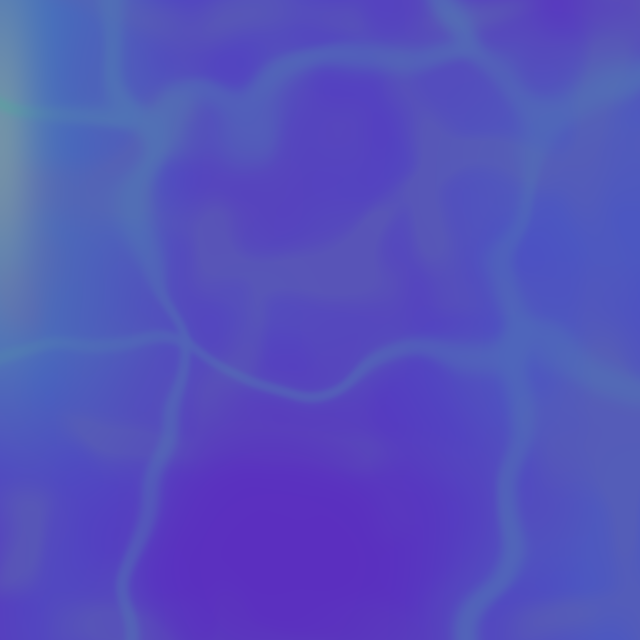
A three.js fragment shader for this texture:

```glsl
// Soft violet and blue liquid crossed by pale, caustic-like cell veins.
varying vec2 vUv;

const vec3 VIOLET = vec3(0.358, 0.180, 0.75);
const vec3 BLUE   = vec3(0.290, 0.335, 0.765);
const vec3 AZURE  = vec3(0.255, 0.470, 0.730);
const vec3 VEIL   = vec3(0.355, 0.380, 0.695);
const vec3 VEIN   = vec3(0.315, 0.480, 0.705);
const vec3 GLOW   = vec3(0.470, 0.590, 0.650);
const vec3 GLOW_VEIN = vec3(0.340, 0.650, 0.620);

const float CELL_SCALE = 2.0;     // main cells across the canvas
const vec2 CELL_SHIFT = vec2(4.54, 7.34);
const float CELL_JITTER = 0.58;
const float VEIL_SCALE = 3.1;     // faint background cells across the canvas
const float WARP = 0.10;          // bending of the veins
const float VEIN_THIN = 0.020;    // vein widths, in cells
const float VEIN_WIDE = 0.046;
const float VEIN_STRENGTH = 0.78;
const float VEIL_STRENGTH = 0.62;
const vec2 POOL_CENTER = vec2(0.42, 0.14);
const float POOL_RADIUS = 0.24;

float hash(vec2 p) {
  return fract(sin(dot(p, vec2(127.1, 311.7))) * 43758.5453);
}

vec2 hash2(vec2 p) {
  return vec2(hash(p), hash(p + 37.3));
}

float noise(vec2 p) {
  vec2 i = floor(p);
  vec2 f = fract(p);
  f = f * f * f * (f * (f * 6.0 - 15.0) + 10.0);
  float low = mix(hash(i), hash(i + vec2(1.0, 0.0)), f.x);
  float high = mix(hash(i + vec2(0.0, 1.0)), hash(i + 1.0), f.x);
  return mix(low, high, f.y);
}

float softNoise(vec2 p) {
  return 0.65 * noise(p) + 0.35 * noise(p * 2.1 + 9.7);
}

vec2 warp(vec2 p, float seed) {
  vec2 q = p * 4.2 + seed;
  return p + WARP * (vec2(softNoise(q), softNoise(q + 23.1)) - 0.5) * 2.0;
}

vec2 cellPoint(vec2 cell) {
  return cell + 0.5 + CELL_JITTER * (hash2(cell) - 0.5);
}

// Sum of soft lines along the Voronoi borders, so that junctions swell.
float cellVeins(vec2 p, float width) {
  vec2 home = floor(p);
  vec2 nearCell = home;
  float nearest = 100.0;
  for (int y = -1; y <= 1; y++) {
    for (int x = -1; x <= 1; x++) {
      vec2 cell = home + vec2(float(x), float(y));
      vec2 r = cellPoint(cell) - p;
      float d = dot(r, r);
      if (d < nearest) {
        nearest = d;
        nearCell = cell;
      }
    }
  }
  vec2 a = cellPoint(nearCell) - p;
  float sum = 0.0;
  for (int y = -2; y <= 2; y++) {
    for (int x = -2; x <= 2; x++) {
      if (x == 0 && y == 0) continue;
      vec2 b = cellPoint(nearCell + vec2(float(x), float(y))) - p;
      float border = dot(0.5 * (a + b), normalize(b - a)) / width;
      sum += exp(-border * border);
    }
  }
  return 1.0 - exp(-1.6 * sum);
}

void main() {
  vec2 uv = vUv;

  // Broad drift from violet to blue, with a deep pool near the bottom
  float pool = exp(-pow(length(uv - POOL_CENTER) / POOL_RADIUS, 4.0));
  float leftSide = smoothstep(0.34, 0.02, uv.x) * smoothstep(0.15, 0.55, uv.y);
  float rightSide = smoothstep(0.58, 0.92, uv.x) * smoothstep(1.0, 0.72, uv.y);
  float drift = softNoise(uv * 3.2 + 4.6);
  float blueness = 0.72 * drift + 0.5 * leftSide + 0.5 * rightSide;
  vec3 color = mix(VIOLET, BLUE, clamp(blueness, 0.0, 1.0) * (1.0 - 0.9 * pool));
  color = mix(color, AZURE, 0.75 * leftSide * smoothstep(0.1, 0.6, drift + 0.2));

  // Faint streaks and cloudy patches
  float streaks = cellVeins(warp(uv, 51.0) * VEIL_SCALE + 17.0, 0.095);
  float clouds = smoothstep(0.32, 0.72, softNoise(uv * 5.5 + 31.0));
  float veil = streaks * (0.2 + 0.8 * clouds) + 0.4 * clouds;
  color = mix(color, VEIL, VEIL_STRENGTH * min(veil, 1.0) * (1.0 - 0.9 * pool));

  // Pale glow along the upper left edge
  float edgeFall = uv.x / 0.06;
  float heightFall = (uv.y - 0.78) / 0.27;
  float glow = exp(-edgeFall * edgeFall - heightFall * heightFall);
  color = mix(color, GLOW, 0.9 * glow);

  // Main veins, uneven in width and strength, with a faint halo
  float width = mix(VEIN_THIN, VEIN_WIDE, smoothstep(0.25, 0.8, noise(uv * 4.5 + 12.0)));
  vec2 cellSpace = warp(uv, 3.0) * CELL_SCALE + CELL_SHIFT;
  float veins = cellVeins(cellSpace, width);
  float halo = cellVeins(cellSpace, 2.6 * width);
  float strength = VEIN_STRENGTH * mix(0.6, 1.0, noise(uv * 6.0 + 40.0));
  vec3 veinColor = mix(VEIN, GLOW_VEIN, glow);
  color = mix(color, veinColor, strength * (0.82 * veins + 0.18 * halo));

  gl_FragColor = vec4(color, 1.0);
}
```
